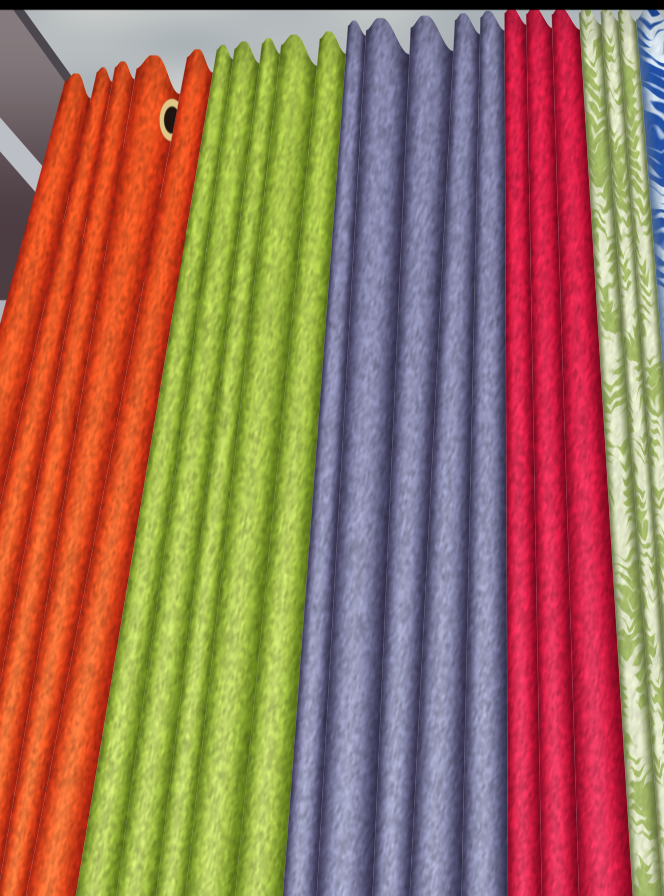
Reproduce this texture procedurally as a WebGL 1 fragment shader.

```glsl
precision highp float;
// Rows of hanging curtain fabric: orange, green, violet, crimson and leaf prints.
uniform vec2 u_resolution;

float hash(vec2 p) {
  p = fract(p * vec2(0.1031, 0.1137));
  p += dot(p, p.yx + 33.3);
  return fract((p.x + p.y) * p.x * 7.3);
}

float noise(vec2 p) {
  vec2 i = floor(p), f = fract(p);
  f = f * f * (3.0 - 2.0 * f);
  return mix(mix(hash(i), hash(i + vec2(1, 0)), f.x),
             mix(hash(i + vec2(0, 1)), hash(i + vec2(1, 1)), f.x), f.y);
}

// Antialiased step: 1 where dist is positive
float cover(float dist, float aa) { return smoothstep(-aa, aa, dist); }

float pick(vec4 v, float i) {
  return dot(v, vec4(1.0 - step(vec4(0.5), abs(vec4(0, 1, 2, 3) - i))));
}

// x of fold edge i; each vec2 is (top, bottom)
float foldEdge(float i, float n, vec2 first, vec2 last, vec4 tops, vec4 bottoms, float t) {
  vec2 e = vec2(pick(tops, i - 1.0), pick(bottoms, i - 1.0));
  if (i < 0.5) e = first;
  if (i > n - 0.5) e = last;
  return mix(e.x, e.y, t);
}

// Short crossed fibres, centred on zero
float weave(vec2 p) {
  vec2 q = vec2(p.x + 0.25 * p.y, p.y);
  float a = noise(vec2(q.x * 210.0 + q.y * 90.0, q.y * 150.0 - q.x * 60.0));
  float b = noise(vec2(q.x * 190.0 - q.y * 170.0, q.y * 100.0 + q.x * 130.0) + 40.0);
  return 0.6 * a + 0.4 * b + 0.4 * noise(q * vec2(330.0, 90.0)) - 0.7;
}

// Feathery leaf print, 0 to 1
float leaves(float u, float d, float seed) {
  float stem = u - 0.5 + 0.2 * sin(d * 45.0 + seed);
  float frond = sin(d * 420.0 + abs(stem) * 13.0 + 5.0 * noise(vec2(u * 4.0, d * 50.0 + seed)));
  float clump = noise(vec2(u * 2.5 + seed, d * 36.0));
  return smoothstep(-0.25, 0.45, frond * 0.5 + (clump - 0.5) * 2.2);
}

// Adds n rounded folds; heights are the depths of the left and right hems
vec3 panel(vec3 col, vec2 p, float n, vec2 first, vec2 last, vec4 tops, vec4 bottoms,
           vec2 heights, vec3 dark, vec3 body, vec3 shine, vec4 ink, float aa) {
  float t = (p.y - 0.04) / 0.96;
  float fibre = weave(p);
  for (int k = 0; k < 5; k++) {
    float i = float(k);
    if (i >= n) break;
    float lo = foldEdge(i, n, first, last, tops, bottoms, t);
    float hi = foldEdge(i + 1.0, n, first, last, tops, bottoms, t);
    float width = hi - lo;
    float u = clamp((p.x - lo) / width, 0.0, 1.0);
    float hem = mix(heights.x, heights.y, i / max(n - 1.0, 1.0));
    hem += width * (0.6 * smoothstep(0.35, 1.0, u) + 0.2 * (1.0 - smoothstep(0.0, 0.25, u)));
    float mask = cover(p.x - lo, aa) * cover(hi - p.x, aa) * cover(p.y - hem, aa);

    float light = smoothstep(-0.08, 0.32, u) * (1.0 - smoothstep(0.58, 1.04, u));
    float ridge = (u - 0.43) / 0.23;
    float gloss = exp(-ridge * ridge) * (0.25 + 0.5 * smoothstep(0.1, 0.9, p.y));
    vec3 cloth = mix(body, ink.rgb, ink.a * leaves(u, p.y, i * 7.0));
    cloth = mix(dark, cloth, light);
    cloth = mix(cloth, shine, gloss * (1.0 - ink.a));
    cloth *= 1.0 + fibre * 0.32 * (1.0 - 0.6 * ink.a);
    cloth *= 0.86 + 0.14 * smoothstep(0.0, 0.05, p.y - hem);
    col = mix(col, cloth, mask);
  }
  return col;
}

// Wall, ceiling corner and pale beam
vec3 room(vec2 p, float aa) {
  vec3 wall = mix(vec3(0.66, 0.69, 0.71), vec3(0.8, 0.81, 0.8), noise(p * vec2(7.0, 20.0)));
  vec3 side = mix(vec3(0.52, 0.48, 0.49), vec3(0.3, 0.24, 0.26), smoothstep(0.03, 0.26, p.y));
  float corner = 0.03 + 0.97 * (p.y - 0.013) - p.x;
  vec3 col = mix(wall, side, cover(corner, aa));
  col = mix(col, vec3(0.3, 0.28, 0.3), cover(0.008 - abs(corner), aa));
  float beam = p.y - 0.15 - 0.85 * p.x;
  col = mix(col, vec3(0.74, 0.75, 0.78), cover(0.019 - abs(beam), aa));
  return mix(col, vec3(0.7, 0.7, 0.72), cover(p.y - 0.335, aa));
}

// Metal eyelet tucked behind the fold to its right
vec3 eyelet(vec3 col, vec2 p, vec2 centre, float aa) {
  float r = length((p - centre) / vec2(0.019, 0.024));
  float visible = cover(mix(0.288, 0.039, (p.y - 0.04) / 0.96) - p.x, aa);
  vec3 metal = mix(vec3(0.12, 0.08, 0.06), vec3(0.88, 0.78, 0.53), smoothstep(0.56, 0.7, r));
  return mix(col, metal, visible * (1.0 - smoothstep(0.92, 1.05, r)));
}

void main() {
  vec2 p = gl_FragCoord.xy / u_resolution;
  p.y = 1.0 - p.y; // depth below the top
  float aa = 0.8 / u_resolution.x;
  vec4 plain = vec4(0);
  vec3 col = room(p, aa);

  col = panel(col, p, 5.0, vec2(0.116, -0.23), vec2(0.33, 0.114), vec4(0.158, 0.182, 0.214, 0.288), vec4(-0.132, -0.06, -0.004, 0.039),
    vec2(0.082, 0.055), vec3(0.62, 0.12, 0.06), vec3(0.89, 0.28, 0.1), vec3(0.96, 0.52, 0.28), plain, aa);
  col = eyelet(col, p, vec2(0.259, 0.134), aa);
  col = panel(col, p, 5.0, vec2(0.33, 0.114), vec2(0.523, 0.426), vec4(0.356, 0.396, 0.425, 0.482), vec4(0.175, 0.235, 0.279, 0.354),
    vec2(0.05, 0.035), vec3(0.35, 0.45, 0.09), vec3(0.63, 0.74, 0.25), vec3(0.78, 0.85, 0.47), plain, aa);
  col = panel(col, p, 5.0, vec2(0.523, 0.426), vec2(0.76, 0.765), vec4(0.551, 0.618, 0.684, 0.723), vec4(0.477, 0.561, 0.617, 0.695),
    vec2(0.023, 0.012), vec3(0.2, 0.19, 0.3), vec3(0.48, 0.48, 0.63), vec3(0.67, 0.68, 0.79), plain, aa);
  col = panel(col, p, 3.0, vec2(0.76, 0.765), vec2(0.874, 0.953), vec4(0.793, 0.832, 0, 0), vec4(0.816, 0.872, 0, 0),
    vec2(0.008), vec3(0.5, 0.03, 0.12), vec3(0.84, 0.1, 0.25), vec3(0.91, 0.28, 0.42), plain, aa);
  col = panel(col, p, 3.0, vec2(0.874, 0.953), vec2(0.96, 1.06), vec4(0.907, 0.933, 0, 0), vec4(0.998, 1.026, 0, 0),
    vec2(0.008), vec3(0.4, 0.45, 0.25), vec3(0.88, 0.9, 0.78), vec3(1), vec4(0.6, 0.69, 0.34, 0.9), aa);
  col = panel(col, p, 1.0, vec2(0.96, 1.06), vec2(1.03, 1.15), vec4(0), vec4(0),
    vec2(0.008), vec3(0.3, 0.4, 0.55), vec3(0.86, 0.91, 0.95), vec3(1), vec4(0.08, 0.27, 0.62, 0.95), aa);

  col *= cover(p.y - 0.011, aa); // dark top border
  gl_FragColor = vec4(col, 1.0);
}
```
